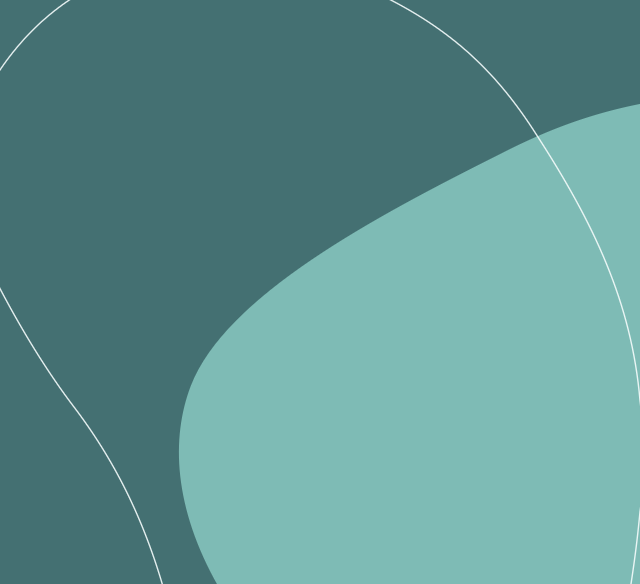
Reproduce this background procedurally as a Shadertoy shader.

```glsl
// Flat teal backdrop with a large pale rounded shape and thin white flowing curves.

#define DEEP_TEAL vec3(0.265, 0.438, 0.446)
#define PALE_TEAL vec3(0.494, 0.735, 0.708)
#define LINE_COLOR vec3(0.95, 0.98, 0.98)
#define LINE_HALF_WIDTH 0.0012
#define LINE_OPACITY 0.92
#define CURVE_STEPS 32

// Point on a cubic Bezier curve, by repeated interpolation
vec2 bezierPoint(vec2 a, vec2 b, vec2 c, vec2 d, float t) {
    vec2 ab = mix(a, b, t), bc = mix(b, c, t), cd = mix(c, d, t);
    return mix(mix(ab, bc, t), mix(bc, cd, t), t);
}

float segmentDistance(vec2 p, vec2 a, vec2 b) {
    vec2 pa = p - a, ba = b - a;
    return length(pa - ba * clamp(dot(pa, ba) / dot(ba, ba), 0.0, 1.0));
}

// x: distance to the curve; y: -1 when a leftward ray crosses it an odd number of times
vec2 curveField(vec2 uv, vec2 a, vec2 b, vec2 c, vec2 d) {
    vec2 aspect = vec2(iResolution.x / iResolution.y, 1.0);
    vec2 p = uv * aspect;
    vec2 start = a * aspect;
    vec2 field = vec2(1e3, 1.0);
    for (int i = 1; i <= CURVE_STEPS; i++) {
        float t = float(i) / float(CURVE_STEPS);
        vec2 end = bezierPoint(a, b, c, d, t) * aspect;
        field.x = min(field.x, segmentDistance(p, start, end));
        if ((start.y > p.y) != (end.y > p.y)) {
            float crossing = mix(start.x, end.x, (p.y - start.y) / (end.y - start.y));
            if (crossing < p.x) field.y = -field.y;
        }
        start = end;
    }
    return field;
}

float curveDistance(vec2 uv, vec2 a, vec2 b, vec2 c, vec2 d) {
    return curveField(uv, a, b, c, d).x;
}

// Signed distance to the pale shape, negative inside
float blobDistance(vec2 uv) {
    vec2 shoulder = vec2(0.781, 0.736), flank = vec2(0.298, 0.339);
    vec2 top = curveField(uv, vec2(1.042, 0.830), vec2(0.944, 0.814), vec2(0.866, 0.784), shoulder);
    vec2 slope = curveField(uv, shoulder, vec2(0.586, 0.629), vec2(0.352, 0.493), flank);
    vec2 base = curveField(uv, flank, vec2(0.267, 0.250), vec2(0.271, 0.131), vec2(0.341, -0.004));
    return min(top.x, min(slope.x, base.x)) * top.y * slope.y * base.y;
}

// Distance to the nearest thin line
float lineDistance(vec2 uv) {
    // Upper left corner arc
    float dist = curveDistance(uv, vec2(-0.013, 0.858), vec2(0.020, 0.918), vec2(0.065, 0.972), vec2(0.124, 1.011));

    // Long sweep down the right side
    vec2 bend = vec2(0.839, 0.768), outer = vec2(1.0, 0.314), inner = vec2(1.0, 0.124);
    dist = min(dist, curveDistance(uv, vec2(0.579, 1.017), vec2(0.697, 0.957), vec2(0.772, 0.884), bend));
    dist = min(dist, curveDistance(uv, bend, vec2(0.927, 0.619), vec2(0.987, 0.482), outer));
    dist = min(dist, curveDistance(uv, outer, vec2(1.008, 0.247), vec2(1.008, 0.183), inner));
    dist = min(dist, curveDistance(uv, inner, vec2(0.996, 0.077), vec2(0.991, 0.034), vec2(0.983, -0.020)));

    // S-curve at the lower left
    vec2 inflection = vec2(0.115, 0.304);
    dist = min(dist, curveDistance(uv, vec2(-0.010, 0.527), vec2(0.029, 0.443), vec2(0.072, 0.366), inflection));
    return min(dist, curveDistance(uv, inflection, vec2(0.176, 0.216), vec2(0.224, 0.116), vec2(0.258, -0.017)));
}

// Smooth coverage of a region whose distance is negative inside
float coverage(float dist) {
    return clamp(0.5 - dist * iResolution.y, 0.0, 1.0);
}

void mainImage(out vec4 fragColor, in vec2 fragCoord) {
    vec2 uv = fragCoord / iResolution.xy;
    vec3 color = mix(DEEP_TEAL, PALE_TEAL, coverage(blobDistance(uv)));
    color = mix(color, LINE_COLOR, LINE_OPACITY * coverage(lineDistance(uv) - LINE_HALF_WIDTH));
    fragColor = vec4(color, 1.0);
}
```
